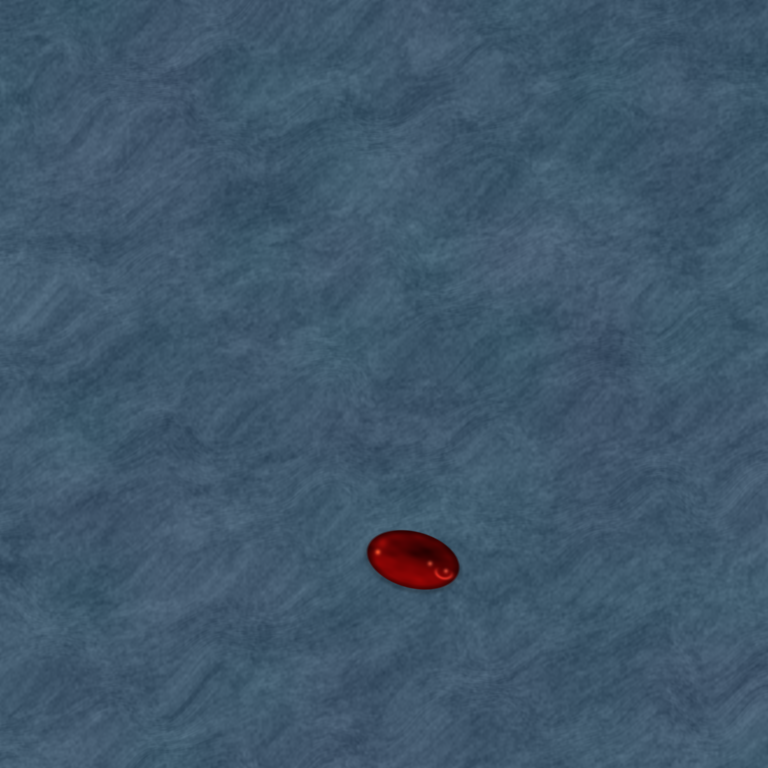
Give the GLSL for this texture, as a WebGL 1 fragment shader.

```glsl
precision highp float;

uniform vec2 u_resolution;

float hash(vec2 cell) {
  vec3 h = fract(vec3(cell.xyx) * 0.1031);
  h += dot(h, h.yzx + 33.33);
  return fract((h.x + h.y) * h.z);
}

float noise(vec2 p) {
  vec2 i = floor(p);
  vec2 f = fract(p);
  f = f * f * (3.0 - 2.0 * f);
  return mix(mix(hash(i), hash(i + vec2(1.0, 0.0)), f.x),
             mix(hash(i + vec2(0.0, 1.0)), hash(i + 1.0), f.x), f.y);
}

vec2 rotate(vec2 p, float angle) {
  float c = cos(angle);
  float s = sin(angle);
  return vec2(c * p.x + s * p.y, c * p.y - s * p.x);
}

// Signed sum of octaves, centred on zero
float fibres(vec2 p) {
  float sum = 0.0;
  float weight = 0.24;
  for (int i = 0; i < 5; i++) {
    sum += weight * (noise(p) - 0.5);
    p = rotate(p, 0.12) * 2.03 + 17.3;
    weight *= 0.94;
  }
  return sum;
}

vec3 feltColor(vec2 p) {
  // Streaks rise gently to the right
  vec2 along = rotate(p, 0.42) * vec2(8.0, 17.0) + 40.0;
  float warp = noise(p * 14.0 + 9.0) - 0.5;
  float tone = fibres(along + warp * 0.7);
  tone += 0.20 * (noise(p * 210.0 + 70.0) - 0.5);
  tone += 0.12 * (noise(p * vec2(330.0, 250.0) + 5.0) - 0.5);
  tone += 0.10 * (noise(p * 4.0 + 31.0) - 0.5);
  float hue = noise(p * 9.0 + 60.0) - 0.5;
  return vec3(0.250, 0.347, 0.425) + tone * vec3(0.19, 0.20, 0.20)
       + hue * vec3(-0.022, 0.010, -0.004);
}

float glint(vec2 p, vec2 center, float radius) {
  vec2 d = (p - center) / radius;
  return exp(-dot(d, d));
}

vec3 gelColor(vec2 q, float rim) {
  vec3 color = mix(vec3(0.40, 0.010, 0.012), vec3(0.53, 0.015, 0.015),
                   smoothstep(0.01, -0.024, q.y));
  // Deep core and darker rim
  vec2 core = (q - vec2(0.014, 0.015)) / vec2(0.038, 0.016);
  color *= 1.0 - 0.55 * exp(-dot(core, core));
  color *= 1.0 - 0.45 * smoothstep(0.80, 1.0, rim);
  color += 0.12 * (noise(q * vec2(70.0, 130.0) + 20.0) - 0.5) * vec3(1.0, 0.08, 0.06);

  // Reflections at both ends
  color += glint(q, vec2(-0.047, -0.002), 0.0035) * vec3(0.50, 0.30, 0.16);
  color += glint(q, vec2(-0.044, 0.010), 0.006) * vec3(0.18, 0.03, 0.02);
  color += glint(q, vec2(0.0225, 0.001), 0.0032) * vec3(0.42, 0.25, 0.18);
  vec2 arc = q - vec2(0.043, -0.005);
  float ring = exp(-pow((length(arc * vec2(0.85, 1.1)) - 0.009) / 0.0022, 2.0));
  color += ring * smoothstep(0.006, -0.007, arc.y) * vec3(0.36, 0.15, 0.11);
  color += glint(q, vec2(0.045, -0.003), 0.003) * vec3(0.40, 0.24, 0.18);
  return color;
}

void main() {
  vec2 p = gl_FragCoord.xy / u_resolution;
  float pixel = 1.0 / min(u_resolution.x, u_resolution.y);
  vec3 color = feltColor(p);

  // Tilted oval capsule
  vec2 q = rotate(p - vec2(0.538, 0.271), -0.26);
  float rim = length(q / vec2(0.0612, 0.0365));
  float edge = (rim - 1.0) * 0.0365;

  // Thin contact shade below the capsule
  float shade = length((q + vec2(0.0, 0.003)) / vec2(0.063, 0.038));
  color *= 1.0 - 0.18 * smoothstep(1.10, 0.96, shade);

  color = mix(color, gelColor(q, rim), smoothstep(pixel, -pixel, edge));
  gl_FragColor = vec4(color, 1.0);
}
```
